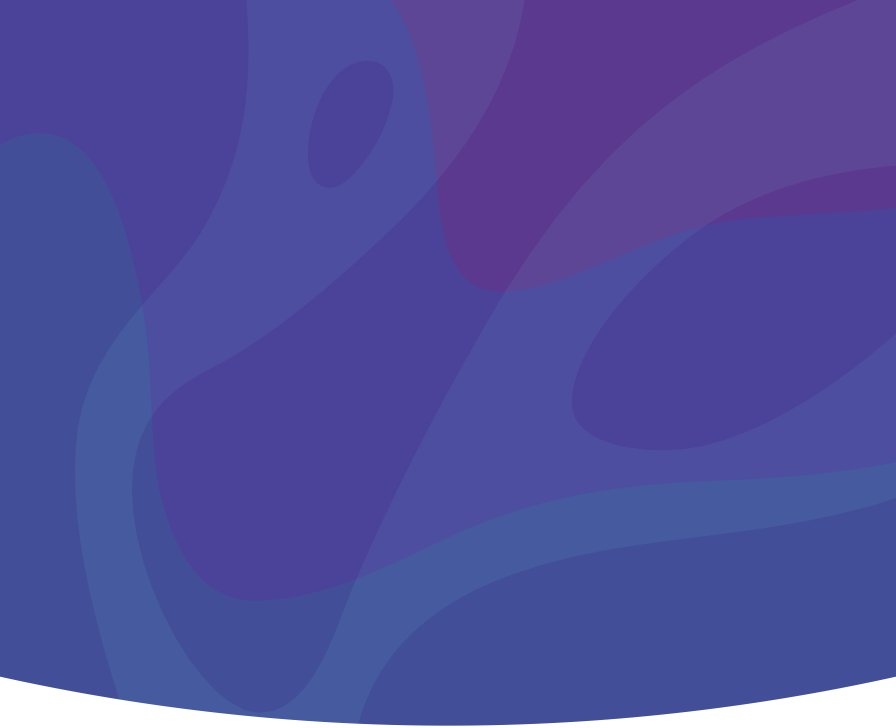
This background is drawn by a Shadertoy shader. Its source:

```glsl
const vec2 ARTBOARD = vec2(7.68, 6.24);
const int CURVE_STEPS = 12;

const vec3 VIOLET = vec3(0.294, 0.259, 0.600);
const vec3 TEAL_BLUE = vec3(0.259, 0.310, 0.596);
const vec3 PLUM = vec3(0.357, 0.224, 0.557);
const vec3 SHEEN = vec3(0.39, 0.86, 0.92);
const vec3 PAPER = vec3(1.0);

// Outline state: pen position, squared distance, inside (-1) or outside (+1)
struct Path {
    vec2 pen;
    float dist2;
    float side;
};

Path startPath(vec2 start) {
    return Path(start, 1e6, 1.0);
}

// Extends the outline, updating nearest distance and even-odd side
void lineTo(vec2 p, inout Path path, vec2 end) {
    vec2 edge = end - path.pen;
    vec2 w = p - path.pen;
    vec2 gap = w - edge * clamp(dot(w, edge) / max(dot(edge, edge), 1e-8), 0.0, 1.0);
    path.dist2 = min(path.dist2, dot(gap, gap));
    bvec3 crossing = bvec3(p.y >= path.pen.y, p.y < end.y, edge.x * w.y > edge.y * w.x);
    if (all(crossing) || all(not(crossing))) path.side = -path.side;
    path.pen = end;
}

// Cubic Bezier from the pen, flattened into short lines
void curveTo(vec2 p, inout Path path, vec2 b, vec2 c, vec2 d) {
    vec2 a = path.pen;
    for (int i = 1; i <= CURVE_STEPS; i++) {
        float t = float(i) / float(CURVE_STEPS);
        float u = 1.0 - t;
        lineTo(p, path, u*u*u*a + 3.0*u*u*t*b + 3.0*u*t*t*c + t*t*t*d);
    }
}

float coverage(float dist, float pixel) {
    return clamp(0.5 - dist / pixel, 0.0, 1.0);
}

float pathMask(Path path, float pixel) {
    return coverage(path.side * sqrt(path.dist2), pixel);
}

float tealMask(vec2 p, float pixel) {
    Path s = startPath(vec2(-0.12, 1.34));
    curveTo(p, s, vec2(0.02, 1.20), vec2(0.20, 1.14), vec2(0.34, 1.14));
    curveTo(p, s, vec2(0.77, 1.14), vec2(1.05, 1.65), vec2(1.22, 2.62));
    curveTo(p, s, vec2(1.34, 3.30), vec2(1.25, 4.00), vec2(1.44, 4.46));
    curveTo(p, s, vec2(1.58, 4.88), vec2(1.82, 5.15), vec2(2.18, 5.15));
    curveTo(p, s, vec2(2.72, 5.15), vec2(3.25, 4.89), vec2(3.75, 4.65));
    curveTo(p, s, vec2(4.75, 4.16), vec2(5.60, 4.14), vec2(6.40, 4.11));
    curveTo(p, s, vec2(6.90, 4.08), vec2(7.30, 4.04), vec2(7.80, 3.94));
    lineTo(p, s, vec2(7.80, 7.0));
    lineTo(p, s, vec2(-0.12, 7.0));
    lineTo(p, s, vec2(-0.12, 1.34));
    return pathMask(s, pixel);
}

float plumMask(vec2 p, float pixel) {
    Path s = startPath(vec2(3.33, -0.02));
    curveTo(p, s, vec2(3.54, 0.20), vec2(3.68, 0.75), vec2(3.74, 1.52));
    curveTo(p, s, vec2(3.78, 2.15), vec2(3.90, 2.50), vec2(4.30, 2.50));
    curveTo(p, s, vec2(4.80, 2.50), vec2(5.30, 2.13), vec2(6.05, 1.93));
    curveTo(p, s, vec2(6.50, 1.83), vec2(7.00, 1.86), vec2(7.80, 1.77));
    lineTo(p, s, vec2(7.80, -0.02));
    lineTo(p, s, vec2(3.33, -0.02));
    return pathMask(s, pixel);
}

// Areas left uncovered by the pale flowing bands
float bandGaps(vec2 p, float pixel) {
    // Left side
    Path s = startPath(vec2(2.11, -0.02));
    curveTo(p, s, vec2(2.18, 0.85), vec2(2.07, 1.40), vec2(1.72, 2.00));
    curveTo(p, s, vec2(1.40, 2.50), vec2(0.80, 2.90), vec2(0.67, 3.65));
    curveTo(p, s, vec2(0.56, 4.40), vec2(0.80, 5.30), vec2(1.04, 6.05));
    lineTo(p, s, vec2(1.20, 7.0));
    lineTo(p, s, vec2(-0.2, 7.0));
    lineTo(p, s, vec2(-0.2, -0.02));
    lineTo(p, s, vec2(2.11, -0.02));
    // Central tongue
    s.pen = vec2(4.50, -0.02);
    curveTo(p, s, vec2(4.38, 0.80), vec2(3.90, 1.43), vec2(3.40, 1.92));
    curveTo(p, s, vec2(2.90, 2.40), vec2(2.40, 2.83), vec2(1.90, 3.11));
    curveTo(p, s, vec2(1.60, 3.27), vec2(1.13, 3.47), vec2(1.13, 4.20));
    curveTo(p, s, vec2(1.13, 5.00), vec2(1.75, 6.11), vec2(2.22, 6.11));
    curveTo(p, s, vec2(2.70, 6.11), vec2(2.88, 5.35), vec2(3.06, 4.95));
    curveTo(p, s, vec2(3.40, 4.16), vec2(3.85, 3.30), vec2(4.33, 2.50));
    curveTo(p, s, vec2(5.20, 1.10), vec2(6.10, 0.50), vec2(7.40, -0.02));
    lineTo(p, s, vec2(4.50, -0.02));
    // Lower right
    s.pen = vec2(3.07, 6.20);
    curveTo(p, s, vec2(3.25, 5.55), vec2(3.75, 5.15), vec2(4.40, 4.92));
    curveTo(p, s, vec2(5.45, 4.54), vec2(6.55, 4.67), vec2(7.80, 4.23));
    lineTo(p, s, vec2(7.80, 7.0));
    lineTo(p, s, vec2(3.00, 7.0));
    lineTo(p, s, vec2(3.07, 6.20));
    // Large and small openings
    s.pen = vec2(4.90, 3.45);
    curveTo(p, s, vec2(4.90, 3.00), vec2(5.45, 2.35), vec2(6.05, 1.93));
    curveTo(p, s, vec2(6.55, 1.60), vec2(7.15, 1.45), vec2(7.80, 1.41));
    lineTo(p, s, vec2(7.80, 2.75));
    curveTo(p, s, vec2(7.15, 3.35), vec2(6.35, 3.86), vec2(5.70, 3.86));
    curveTo(p, s, vec2(5.25, 3.86), vec2(4.90, 3.73), vec2(4.90, 3.45));
    s.pen = vec2(2.64, 1.32);
    curveTo(p, s, vec2(2.64, 0.95), vec2(2.85, 0.52), vec2(3.15, 0.52));
    curveTo(p, s, vec2(3.35, 0.52), vec2(3.41, 0.73), vec2(3.35, 0.92));
    curveTo(p, s, vec2(3.29, 1.20), vec2(3.00, 1.61), vec2(2.84, 1.61));
    curveTo(p, s, vec2(2.70, 1.61), vec2(2.64, 1.50), vec2(2.64, 1.32));
    return pathMask(s, pixel);
}

void mainImage(out vec4 fragColor, in vec2 fragCoord) {
    // Artboard coordinates run downward from the top left
    vec2 uv = fragCoord / iResolution.xy;
    vec2 p = vec2(uv.x, 1.0 - uv.y) * ARTBOARD;
    float pixel = ARTBOARD.y / iResolution.y;

    vec3 color = mix(VIOLET, TEAL_BLUE, tealMask(p, pixel));
    color = mix(color, PLUM, plumMask(p, pixel));
    color = mix(color, SHEEN, 0.08 * (1.0 - bandGaps(p, pixel)));

    // Shallow arc along the bottom
    float arc = length(p - vec2(3.84, -11.54)) - 17.76;
    color = mix(PAPER, color, coverage(arc, pixel));
    fragColor = vec4(color, 1.0);
}
```
